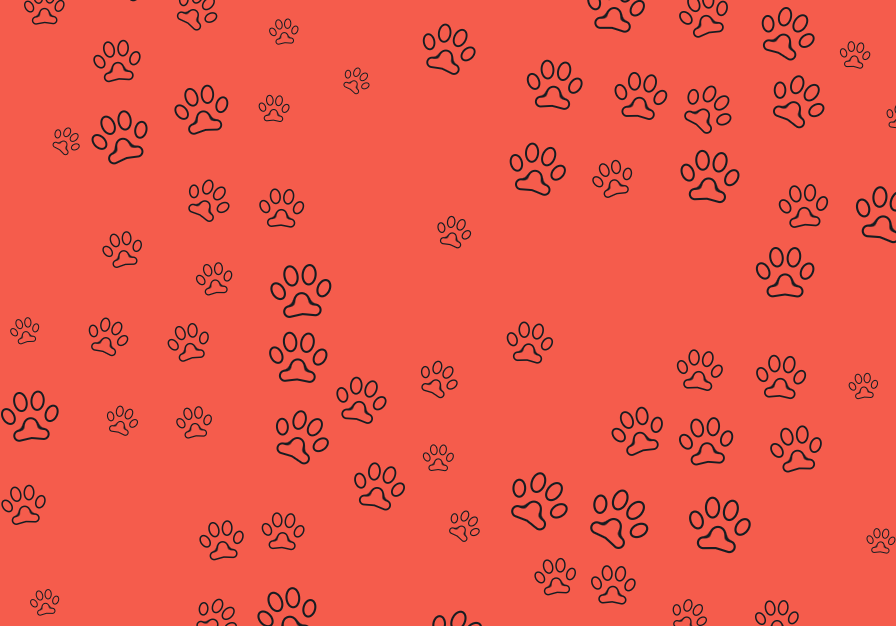
This pattern is drawn by a Shadertoy shader. Its source:

```glsl
// Scattered outlined paw prints on a flat coral ground.
// Randomly shifted columns of cells each hold at most one paw, jittered,
// scaled and leaned by an integer hash; outlines come from distance functions.

vec3 hash3(ivec3 cell) {
    uvec3 v = uvec3(cell) * 1664525u + 1013904223u;
    v.x += v.y * v.z; v.y += v.z * v.x; v.z += v.x * v.y;
    v ^= v >> 16u;
    v.x += v.y * v.z; v.y += v.z * v.x; v.z += v.x * v.y;
    return vec3(v >> 8u) / 16777216.0;
}

// Rotates p clockwise, so that a shape drawn with it leans to the left.
vec2 rotate(vec2 p, float angle) {
    float c = cos(angle), s = sin(angle);
    return vec2(c * p.x + s * p.y, c * p.y - s * p.x);
}

float ellipseDistance(vec2 p, vec2 radii) {
    float k = length(p / radii);
    return k * (k - 1.0) / max(length(p / (radii * radii)), 1e-4);
}

float segmentDistance(vec2 p, vec2 a, vec2 b) {
    vec2 ab = b - a;
    return length(p - a - ab * clamp(dot(p - a, ab) / dot(ab, ab), 0.0, 1.0));
}

float smoothMin(float a, float b, float k) {
    float h = max(k - abs(a - b), 0.0) / k;
    return min(a, b) - h * h * k * 0.25;
}

// Distance to the outline of an upright paw about two units wide.
float pawOutline(vec2 p) {
    p.x = abs(p.x);
    float innerToe = ellipseDistance(rotate(p - vec2(0.31, 0.58), -0.16), vec2(0.22, 0.33));
    float outerToe = ellipseDistance(rotate(p - vec2(0.78, 0.09), -0.5), vec2(0.20, 0.29));
    float heel = segmentDistance(p, vec2(0.0, -0.56), vec2(0.44, -0.63)) - 0.18;
    float apex = length(p - vec2(0.0, -0.27)) - 0.24;
    float pad = smoothMin(heel, apex, 0.28);
    return min(abs(pad), min(abs(innerToe), abs(outerToe)));
}

void mainImage(out vec4 fragColor, in vec2 fragCoord) {
    const vec3 coral = vec3(0.96, 0.36, 0.30);
    const vec3 ink = vec3(0.09, 0.11, 0.13);

    // Cells, with every column slid vertically by its own amount
    float pixel = 7.5 / iResolution.y;
    vec2 p = fragCoord * pixel;
    int column = int(floor(p.x));
    p.y += hash3(ivec3(column, 3, 91)).x;
    ivec2 cell = ivec2(column, int(floor(p.y)));

    // Placement: smaller paws are free to wander further in their cell
    vec3 place = hash3(ivec3(cell, 17));
    vec3 pose = hash3(ivec3(cell, 53));
    float size = mix(0.16, 0.36, place.z);
    vec2 centre = 0.5 + (place.xy * 2.0 - 1.0) * (0.48 - size);
    vec2 local = rotate(fract(p) - centre, -mix(-0.3, 0.65, pose.x)) / size;

    // Stroke grows with the paw; a few cells stay empty
    float edge = (0.036 - pawOutline(local)) * size / pixel;
    float stroke = clamp(edge + 0.5, 0.0, 1.0) * step(pose.y, 0.87);

    fragColor = vec4(mix(coral, ink, stroke), 1.0);
}
```
